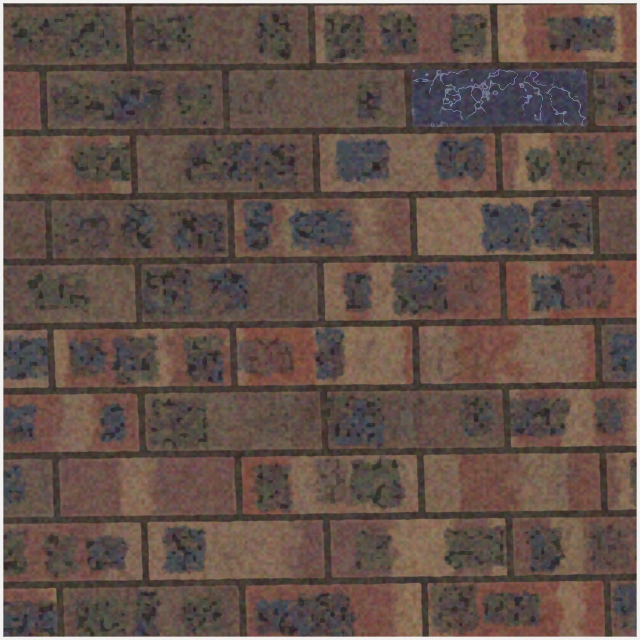
Write a three.js fragment shader that draws this texture.

```glsl
// Weathered wall in running bond: ten slightly tilted courses of multicoloured bricks.
// A sheared grid gives each brick an id; hashes choose its tan and rust bands and its
// smoky burnt patches, and value noise adds grain, pits and worn edges.
varying vec2 vUv;

float hash(vec2 p) {
  vec3 q = fract(p.xyx * 0.1031);
  q += dot(q, q.yzx + 33.33);
  return fract((q.x + q.y) * q.z);
}

float noise(vec2 p) {
  vec2 i = floor(p), f = fract(p);
  f = f * f * (3.0 - 2.0 * f);
  return mix(mix(hash(i), hash(i + vec2(1.0, 0.0)), f.x),
             mix(hash(i + vec2(0.0, 1.0)), hash(i + 1.0), f.x), f.y);
}

float fbm(vec2 p) {
  return 0.55 * noise(p) + 0.3 * noise(p * 2.1 + 7.3) + 0.15 * noise(p * 4.3 + 3.1);
}

// One random value per brick and property
float pick(vec2 id, float property) {
  return hash(id + 40.0 + property * vec2(31.7, 17.3));
}

float roundBox(vec2 p, vec2 halfSize, float radius) {
  vec2 d = abs(p) - halfSize + radius;
  return length(max(d, 0.0)) + min(max(d.x, d.y), 0.0) - radius;
}

// Fired clay: vertical bands between rust and tan, some bricks browner
vec3 clayColor(vec2 q, vec2 id, vec2 p) {
  float bands = noise(vec2(q.x * 19.0 + 60.0 * pick(id, 1.0), 9.0 * pick(id, 2.0)));
  bands += 0.3 * (fbm(p * 45.0) - 0.5) + 0.45 * (pick(id, 3.0) - 0.5);
  vec3 rust = mix(vec3(0.50, 0.31, 0.26), vec3(0.43, 0.32, 0.30), pick(id, 4.0));
  vec3 tan_ = mix(vec3(0.57, 0.46, 0.35), vec3(0.50, 0.40, 0.34), pick(id, 5.0));
  vec3 clay = mix(rust, tan_, smoothstep(0.44, 0.60, bands));
  return mix(clay, vec3(0.37, 0.31, 0.28), 0.8 * smoothstep(0.5, 0.8, pick(id, 6.0)));
}

// Coverage of up to three burnt patches with ragged borders
float burntPatches(vec2 q, vec2 id, vec2 p) {
  float cover = 0.0;
  float ragged = 0.016 * (fbm(p * 90.0) - 0.5);
  for (int i = 0; i < 3; i++) {
    float k = 10.0 + 5.0 * float(i);
    vec2 center = vec2((float(i) - 1.0) * 0.085 + 0.035 * (pick(id, k) - 0.5),
                       0.012 * (pick(id, k + 1.0) - 0.5));
    vec2 halfSize = vec2(0.016 + 0.038 * pick(id, k + 2.0), 0.025 + 0.014 * pick(id, k + 3.0));
    float d = roundBox(q - center, halfSize, 0.009) + ragged;
    float strength = smoothstep(0.12, 0.4, pick(id, k + 4.0));
    cover = max(cover, strength * (1.0 - smoothstep(-0.005, 0.005, d)));
  }
  return cover;
}

void main() {
  vec2 p = vUv;

  // Courses counted from the top, fanning slightly and rising to the right
  float v = (1.0 - p.y - mix(0.0057, 0.0016, p.x)) / mix(0.101, 0.100, p.x);
  float row = floor(v);
  float u = (p.x - 0.200 - 0.0033 * v) / 0.285 + 0.48 * mod(row, 2.0);
  u += 0.012 * (hash(vec2(row, 5.0)) - 0.5);
  vec2 id = vec2(floor(u), row);
  vec2 q = (fract(vec2(u, v)) - 0.5) * vec2(0.285, 0.1005);

  // Brick outline with a little wear
  float edge = roundBox(q, vec2(0.1372, 0.0450), 0.003);
  edge += 0.0026 * (fbm(p * 70.0) - 0.5);
  float inside = 1.0 - smoothstep(-0.0014, 0.0014, edge);

  vec3 brick = clayColor(q, id, p);

  // Burnt areas shift between olive grey, blue grey and plum
  float hue = fbm(p * 32.0 + 11.0) + 0.5 * (pick(id, 7.0) - 0.5);
  vec3 burnt = mix(vec3(0.31, 0.30, 0.26), vec3(0.29, 0.25, 0.26), smoothstep(0.3, 0.5, hue));
  burnt = mix(burnt, vec3(0.26, 0.28, 0.32), smoothstep(0.5, 0.72, hue));
  float cover = burntPatches(q, id, p);
  brick = mix(brick, burnt, 0.9 * cover);

  // Dark pits gather in the burnt areas, with flecks of exposed clay
  float pits = smoothstep(0.60, 0.82, noise(p * 125.0));
  brick *= 1.0 - pits * mix(0.07, 0.34, cover);
  float flecks = smoothstep(0.64, 0.86, noise(p * vec2(95.0, 120.0) + 31.0));
  brick = mix(brick, vec3(0.47, 0.37, 0.30), 0.45 * flecks * cover);

  // One overfired blue brick with pale scratches
  float overfired = 1.0 - step(0.5, distance(id, vec2(2.0, 1.0)));
  float scratch = 1.0 - smoothstep(0.0, 0.045, abs(fbm(p * 48.0 + 5.0) - 0.5));
  scratch *= smoothstep(0.45, 0.65, noise(p * 24.0 + 2.0));
  vec3 blueBrick = mix(vec3(0.21, 0.20, 0.25), vec3(0.27, 0.28, 0.38), fbm(p * 60.0));
  blueBrick = mix(blueBrick, vec3(0.55, 0.58, 0.70), 0.8 * scratch);
  brick = mix(brick, blueBrick, 0.92 * overfired);

  // Lighter worn rim, then mortar between the bricks
  float rim = smoothstep(-0.007, -0.002, edge) * noise(p * 28.0 + 17.0);
  brick = mix(brick, vec3(0.49, 0.41, 0.34), 0.42 * rim);
  vec3 mortar = vec3(0.265, 0.225, 0.20) * (0.86 + 0.28 * fbm(p * 80.0));
  vec3 color = mix(mortar, brick, inside);

  // Tinted fine grain over everything
  vec3 grain = vec3(noise(p * 150.0), noise(p * 140.0 + 20.0), noise(p * 130.0 + 50.0));
  color += 0.065 * (grain - 0.5) + 0.07 * (noise(p * 210.0 + 9.0) - 0.5);

  // Thin pale margin around the wall
  float margin = min(min(p.x, 1.0 - p.x), min(p.y, 1.0 - p.y));
  color = mix(vec3(0.95, 0.945, 0.94), color, smoothstep(0.0040, 0.0064, margin));
  gl_FragColor = vec4(color, 1.0);
}
```
